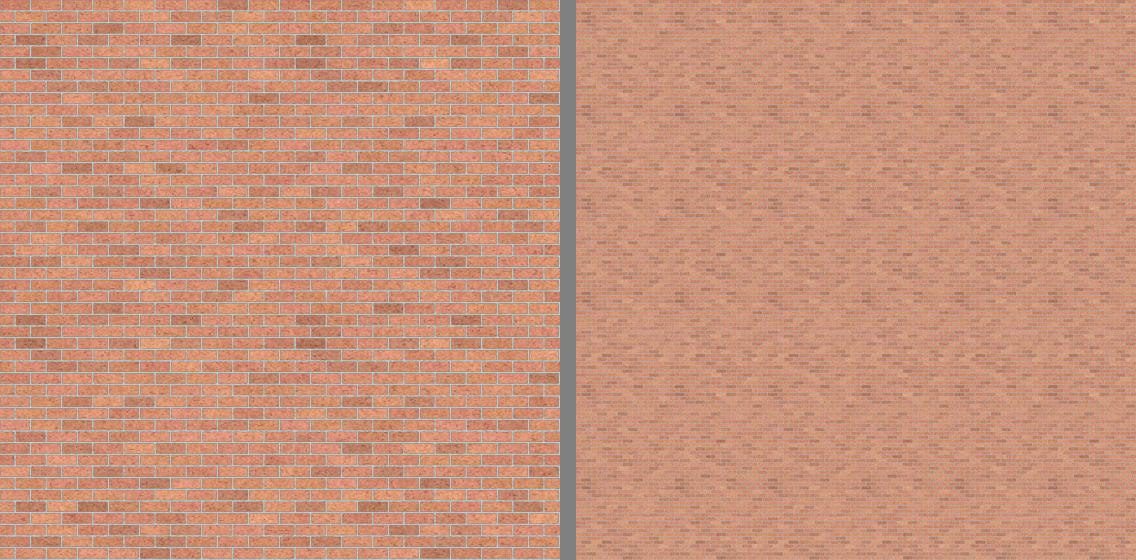
Left: one tile. Right: repeated 3 by 3.
This texture is drawn by a WebGL 2 fragment shader. Its source:

```glsl
#version 300 es
precision highp float;
// Running-bond wall of grainy salmon bricks with thin pale blue-grey mortar.
uniform vec2 u_resolution;
out vec4 outColor;

// Integer hash of a lattice cell and a seed, from 0 to 1.
float hash(vec2 cell, uint seed) {
    uvec2 c = uvec2(cell);
    uint h = c.x * 1597334677u ^ c.y * 3812015801u ^ seed * 747796405u;
    h = (h ^ (h >> 16)) * 2246822519u;
    h = (h ^ (h >> 13)) * 3266489917u;
    return float((h ^ (h >> 16)) >> 8) / 16777216.0;
}

// Value noise that wraps after the given number of cells.
float noise(vec2 uv, vec2 cells, uint seed) {
    vec2 p = uv * cells;
    vec2 i = floor(p);
    vec2 f = smoothstep(0.0, 1.0, p - i);
    vec2 a = mod(i, cells);
    vec2 b = mod(i + 1.0, cells);
    return mix(mix(hash(a, seed), hash(vec2(b.x, a.y), seed), f.x),
               mix(hash(vec2(a.x, b.y), seed), hash(b, seed), f.x), f.y);
}

float roundedBox(vec2 p, vec2 halfSize, float radius) {
    vec2 q = abs(p) - halfSize + radius;
    return length(max(q, 0.0)) + min(max(q.x, q.y), 0.0) - radius;
}

vec3 brickColor(vec2 brick, vec2 uv) {
    // Tones recur in blocks of 9 by 24 bricks, with a small individual shift.
    vec2 block = mod(brick, vec2(9.0, 24.0));
    vec3 color = mix(vec3(0.84, 0.545, 0.45), vec3(0.86, 0.59, 0.435), hash(block, 1u));
    float dark = smoothstep(0.62, 1.0, hash(block, 2u));
    color = mix(color, vec3(0.73, 0.49, 0.39), 0.85 * dark);
    color += 0.055 * (hash(block, 3u) - 0.5) + 0.035 * (hash(brick, 4u) - 0.5);

    // Fine grain, soft blotches and scattered dark pits.
    float grain = noise(uv, vec2(320.0, 384.0), 5u);
    float blotch = noise(uv, vec2(108.0, 144.0), 6u);
    float pit = smoothstep(0.72, 0.95, noise(uv, vec2(256.0, 400.0), 7u));
    color += 0.11 * (grain - 0.5) + 0.04 * (blotch - 0.5);
    return color - pit * vec3(0.11, 0.10, 0.08);
}

void main() {
    vec2 uv = gl_FragCoord.xy / u_resolution;

    // 18 bricks by 48 courses, alternate courses moved by half a brick.
    vec2 p = uv * vec2(18.0, 48.0) + vec2(0.016, -0.0625);
    float course = mod(floor(p.y), 48.0);
    p.x += 0.5 * (1.0 - mod(course, 2.0));
    vec2 brick = vec2(mod(floor(p.x), 18.0), course);

    // Distance to the brick edge, in course heights.
    vec2 local = (fract(p) - 0.5) * vec2(8.0 / 3.0, 1.0);
    float d = roundedBox(local, vec2(1.268, 0.432), 0.06);
    d += 0.035 * (noise(uv, vec2(288.0, 384.0), 8u) - 0.5);
    float blur = 0.6 * 48.0 / min(u_resolution.x, u_resolution.y);

    // Mortar, brick face and the dim line where they meet.
    vec3 mortar = vec3(0.735, 0.79, 0.79) + 0.09 * (noise(uv, vec2(384.0), 9u) - 0.5);
    vec3 color = mix(mortar, brickColor(brick, uv), smoothstep(blur, -blur, d));
    float rim = exp(-pow((d + 0.01) / 0.04, 2.0));
    color = mix(color, vec3(0.55, 0.48, 0.45), 0.5 * rim);
    outColor = vec4(clamp(color, 0.0, 1.0), 1.0);
}
```
